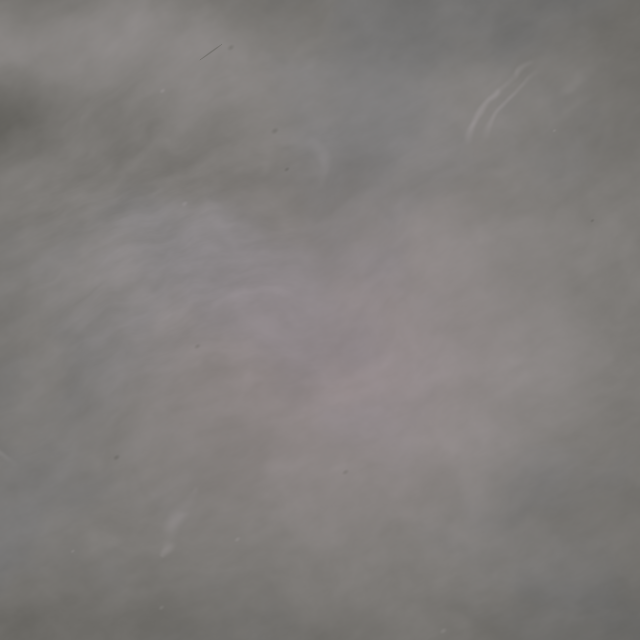
Give the GLSL for this texture, as a WebGL 1 fragment shader.

```glsl
precision highp float;
uniform vec2 u_resolution;

const vec3 SHADOW = vec3(0.428, 0.420, 0.404);
const vec3 CEMENT = vec3(0.502, 0.491, 0.479);
const vec3 SHEEN = vec3(0.572, 0.555, 0.552);
const vec3 ROSE = vec3(0.014, -0.008, -0.003);
const vec3 SLATE = vec3(-0.008, -0.002, 0.009);

float hash(vec2 p) {
  vec3 q = fract(p.xyx * vec3(0.1031, 0.1030, 0.0973));
  q += dot(q, q.yzx + 33.33);
  return fract((q.x + q.y) * q.z);
}

float noise(vec2 p) {
  vec2 cell = floor(p), f = fract(p);
  f = f * f * (3.0 - 2.0 * f);
  float low = mix(hash(cell), hash(cell + vec2(1.0, 0.0)), f.x);
  float high = mix(hash(cell + vec2(0.0, 1.0)), hash(cell + 1.0), f.x);
  return mix(low, high, f.y);
}

// Layered noise, centred on zero
float fbm(vec2 p) {
  float sum = 0.0, weight = 0.5;
  for (int i = 0; i < 5; i++) {
    sum += weight * (noise(p) - 0.5);
    p = mat2(0.8, 0.6, -0.6, 0.8) * p * 2.03 + 17.3;
    weight *= 0.52;
  }
  return sum;
}

vec2 rotate(vec2 p, float angle) {
  float c = cos(angle), s = sin(angle);
  return vec2(c * p.x + s * p.y, c * p.y - s * p.x);
}

float glow(vec2 p, vec2 centre, vec2 radius) {
  vec2 d = (p - centre) / radius;
  return exp(-dot(d, d));
}

// Soft line, thinning towards both ends
float stroke(vec2 p, vec2 a, vec2 b, float width) {
  vec2 ab = b - a;
  float along = clamp(dot(p - a, ab) / dot(ab, ab), 0.0, 1.0);
  float taper = 0.35 + 2.6 * along * (1.0 - along);
  return 1.0 - smoothstep(0.0, width * taper, length(p - a - ab * along));
}

// Trowel mark: part of a ring facing the given angle
float sweep(vec2 p, vec2 centre, float radius, float facing, float spread, float width) {
  vec2 d = rotate(p - centre, facing);
  float ring = 1.0 - smoothstep(0.0, width, abs(length(d) - radius));
  return ring * (1.0 - smoothstep(spread * 0.4, spread, abs(atan(d.y, d.x))));
}

// Tiny pits and grains, dark or pale
float specks(vec2 p) {
  float sum = 0.0;
  for (int i = 0; i < 14; i++) {
    float id = float(i) + 1.0;
    vec2 spot = vec2(hash(vec2(id, 3.7)), hash(vec2(id, 9.1)));
    float size = mix(0.003, 0.006, hash(vec2(id, 5.3)));
    vec2 d = rotate(p - spot, 0.6) / vec2(1.5, 1.0);
    float tone = mix(-1.0, 0.8, step(0.6, hash(vec2(id, 1.9))));
    sum += tone * (1.0 - smoothstep(0.0, size, length(d)));
  }
  return sum;
}

void main() {
  vec2 uv = gl_FragCoord.xy / u_resolution;
  vec2 warp = vec2(fbm(uv * 4.0), fbm(uv * 4.0 + 31.0));
  vec2 p = uv + 0.12 * warp;

  // Broad light and shade
  float light = -0.52;
  light += 1.55 * glow(p, vec2(0.62, 0.47), vec2(0.31, 0.28));
  light += 0.55 * glow(p, vec2(0.24, 0.56), vec2(0.24, 0.20));
  light += 0.50 * glow(p, vec2(0.42, 0.20), vec2(0.32, 0.20));
  light += 1.05 * glow(rotate(p - vec2(0.14, 0.93), -0.12), vec2(0.0), vec2(0.42, 0.07));
  light += 0.50 * glow(p, vec2(0.75, 0.84), vec2(0.22, 0.12));
  light -= 1.00 * glow(p, vec2(-0.02, 0.83), vec2(0.09, 0.05));
  light -= 0.55 * glow(p, vec2(1.0, 1.0), vec2(0.18, 0.14));
  light -= 0.35 * glow(p, vec2(0.40, 0.71), vec2(0.20, 0.08));
  light -= 0.40 * smoothstep(0.15, 0.0, uv.y);

  // Cloudy mottling and slanted wiping streaks
  light += 0.85 * fbm(p * 5.0 + 4.0) + 0.60 * fbm(p * 16.0);
  light += 0.34 * fbm(rotate(uv + 0.02 * warp, 0.5) * vec2(34.0, 60.0));
  float streaks = fbm(rotate(p, 0.42) * vec2(12.0, 40.0));
  float wiped = glow(uv, vec2(0.26, 0.62), vec2(0.25, 0.25));
  light += streaks * (0.20 + 1.00 * wiped);

  // Trowel marks, broken up by the mottling
  float worn = 0.35 + 0.65 * smoothstep(0.3, 0.7, noise(uv * 38.0));
  float marks = sweep(p, vec2(0.89, 0.70), 0.196, 2.32, 0.55, 0.009);
  marks += 0.7 * sweep(p, vec2(0.90, 0.69), 0.187, 2.25, 0.45, 0.006);
  marks += 0.5 * sweep(p, vec2(0.96, 0.775), 0.11, 2.1, 0.6, 0.012);
  marks += 0.5 * sweep(p, vec2(0.47, 0.76), 0.045, 1.6, 2.6, 0.016);
  marks += 0.7 * stroke(p, vec2(0.26, 0.13), vec2(0.33, 0.25), 0.018);
  marks += 0.5 * sweep(p, vec2(0.08, 0.36), 0.085, 3.7, 0.7, 0.010);
  light += 0.75 * marks * worn;

  // Hairline scratch and specks
  light -= 1.1 * stroke(uv, vec2(0.312, 0.906), vec2(0.347, 0.931), 0.0024);
  light += 0.7 * specks(uv);

  vec3 colour = mix(CEMENT, SHEEN, clamp(light, 0.0, 1.3));
  colour = mix(colour, SHADOW, clamp(-light, 0.0, 1.5));

  // Faint warm centre and cool patches
  colour += ROSE * glow(p, vec2(0.52, 0.45), vec2(0.24, 0.22));
  colour += SLATE * smoothstep(-0.05, 0.25, fbm(p * 3.5 + 52.0));
  gl_FragColor = vec4(colour, 1.0);
}
```
